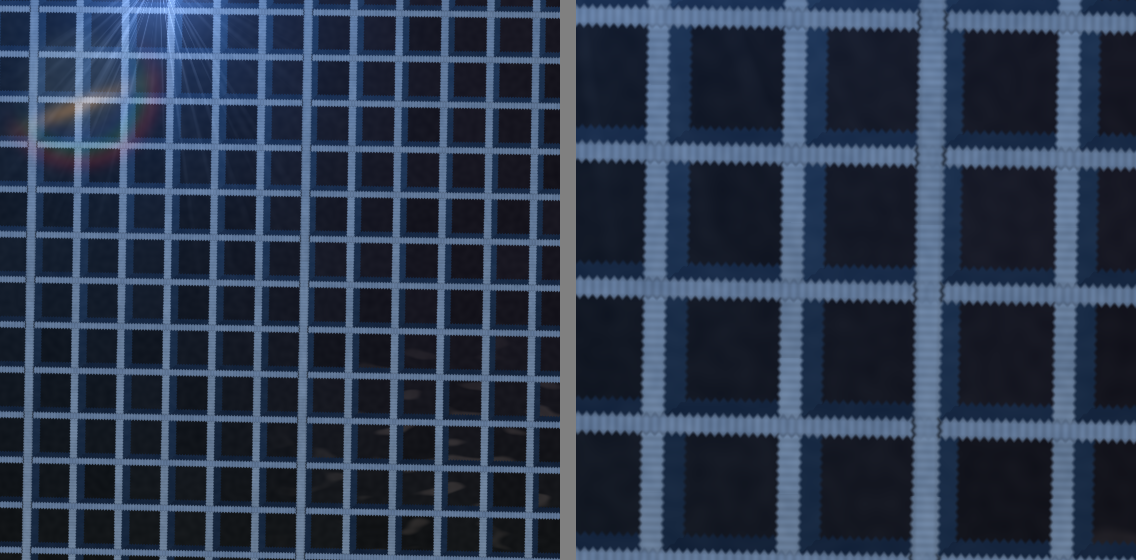
Left, the full canvas; right, a detail of the centre.
A three.js fragment shader for this texture:

```glsl
// Slanted steel-blue grid of deep square openings with toothed bars, sun rays and a lens flare.
varying vec2 vUv;

float hash(vec2 p) {
  return fract(sin(dot(p, vec2(127.1, 311.7))) * 4375.54);
}

vec2 gradientAt(vec2 p) {
  float a = 6.2832 * hash(p);
  return vec2(cos(a), sin(a));
}

float gradientNoise(vec2 p) {
  vec2 i = floor(p), f = fract(p);
  vec2 w = f * f * f * (f * (f * 6.0 - 15.0) + 10.0);
  vec2 e = vec2(1.0, 0.0);
  float low = mix(dot(gradientAt(i), f), dot(gradientAt(i + e), f - e), w.x);
  float high = mix(dot(gradientAt(i + e.yx), f - e.yx), dot(gradientAt(i + 1.0), f - 1.0), w.x);
  return mix(low, high, w.y);
}

// Soft mask that is 1 where d is below width
float band(float d, float width) {
  return 1.0 - smoothstep(width - 0.018, width + 0.018, d);
}

// Grid coordinates: whole numbers lie on bar centres, y counts downward
vec2 gridCoords(vec2 p) {
  float down = 1.0 - p.y;
  return vec2((p.x + 0.015 * down - 0.0618) / 0.0815,
              (down - 0.0156 - 0.0117 * p.x) / (0.0805 + 0.0008 * p.x));
}

vec3 openings(vec2 p, vec2 grid, vec2 teeth) {
  vec2 cell = floor(grid), f = fract(grid);

  // Dark depth, with a cooler left and a warmer right
  vec3 color = mix(vec3(0.065, 0.095, 0.14), vec3(0.085, 0.08, 0.115), smoothstep(0.1, 0.85, p.x));
  color = mix(vec3(0.07, 0.08, 0.085), color, smoothstep(-0.1, 0.5, p.y));
  color *= 0.88 + 0.24 * hash(cell);
  color += 0.018 * gradientNoise(p * 75.0);

  // Faint brown debris and planks behind the lower right
  float debris = smoothstep(0.18, 0.4, gradientNoise(p * vec2(13.0, 37.0)));
  debris *= smoothstep(0.45, 0.7, p.x) * (1.0 - smoothstep(0.2, 0.5, p.y));
  color += vec3(0.11, 0.095, 0.085) * debris;

  // Inner walls on the left and bottom, joined by a mitre
  float leftWidth = mix(0.265, 0.205, p.x) + 0.006 * teeth.y;
  float bottomWidth = 0.185 + 0.012 * teeth.x;
  float mitre = smoothstep(-0.03, 0.03, f.x / leftWidth - (1.0 - f.y) / bottomWidth);
  vec3 wall = mix(vec3(0.10, 0.175, 0.28), vec3(0.085, 0.15, 0.25), mitre);
  wall *= mix(0.85, 1.1, smoothstep(0.0, 0.9, p.y)) * (0.92 + 0.16 * hash(cell + 7.0));
  wall += 0.02 * gradientNoise(p * vec2(60.0, 110.0));
  return mix(color, wall, max(band(f.x, leftWidth), band(1.0 - f.y, bottomWidth)));
}

vec3 bars(vec3 color, vec2 p, vec2 grid, vec2 teeth) {
  vec2 bar = floor(grid + 0.5);
  vec2 d = abs(grid - bar);
  float wide = 1.0 - step(0.5, mod(bar.x, 6.0));
  float halfX = 0.082 + 0.016 * wide + 0.006 * teeth.y + 0.006 * (hash(bar) - 0.5);
  float halfY = 0.071 + 0.012 * teeth.x;
  float grain = 0.03 * gradientNoise(p * 130.0) + 0.03 * gradientNoise(p * 28.0);

  // Upright bars
  vec3 upright = mix(vec3(0.43, 0.51, 0.61), vec3(0.38, 0.48, 0.62), p.y);
  upright *= 0.96 + 0.04 * teeth.y + 0.06 * (hash(bar + 3.0) - 0.5);
  upright *= 1.0 - 0.14 * smoothstep(0.05, 0.1, d.x);
  color = mix(color, upright + grain, band(d.x, halfX));

  // Level bars with a dim seam; the wide uprights run over them
  vec3 level = vec3(0.385, 0.475, 0.60) * (0.96 + 0.05 * teeth.x);
  level *= 1.0 - 0.2 * smoothstep(0.035, 0.08, d.y);
  float over = 1.0 - 0.75 * wide * band(d.x, halfX);
  color = mix(color, level + grain, band(d.y, halfY) * over);
  float joint = wide * band(abs(d.x - halfX), 0.012) * band(d.y, halfY);
  return color * (1.0 - 0.45 * joint);
}

vec3 sunlight(vec2 p) {
  // Blue haze and rays fanning out below the sun
  vec2 fromSun = p - vec2(0.285, 1.05);
  float r = length(fromSun);
  float angle = atan(fromSun.x, -fromSun.y);
  float streaks = smoothstep(0.05, 0.5, gradientNoise(vec2(angle * 11.0, 2.3)));
  streaks += 0.8 * smoothstep(0.1, 0.5, gradientNoise(vec2(angle * 27.0, 8.6)));
  float fan = exp(-angle * angle * 1.3);
  vec3 light = vec3(0.035, 0.09, 0.20) * exp(-r * r * 7.0);
  light += vec3(0.33, 0.37, 0.44) * streaks * fan * exp(-r * 6.5);
  light += vec3(0.20, 0.26, 0.40) * exp(-r * r * 75.0);

  // Rainbow ring, stronger at its lower right, and an orange inner streak
  vec2 q = p - vec2(0.14, 0.845);
  float ring = length(q) - 0.125;
  float side = smoothstep(-0.06, 0.1, q.x * 0.55 - q.y);
  vec3 offset = (vec3(ring) - vec3(0.008, -0.012, -0.032)) / 0.019;
  light += vec3(0.15, 0.09, 0.06) * exp(-offset * offset) * side;
  float streak = (q.y + 0.035 - 0.38 * q.x) / 0.018;
  light += vec3(0.30, 0.17, 0.03) * exp(-streak * streak - q.x * q.x * 130.0);
  light += vec3(0.07, 0.07, 0.05) * (1.0 - smoothstep(-0.06, 0.0, ring));
  return light;
}

void main() {
  vec2 grid = gridCoords(vUv);
  vec2 teeth = sin(6.2832 * 16.0 * grid);
  vec3 color = openings(vUv, grid, teeth);
  color = bars(color, vUv, grid, teeth);
  color += sunlight(vUv) * (1.0 - 0.5 * color);
  gl_FragColor = vec4(color, 1.0);
}
```
